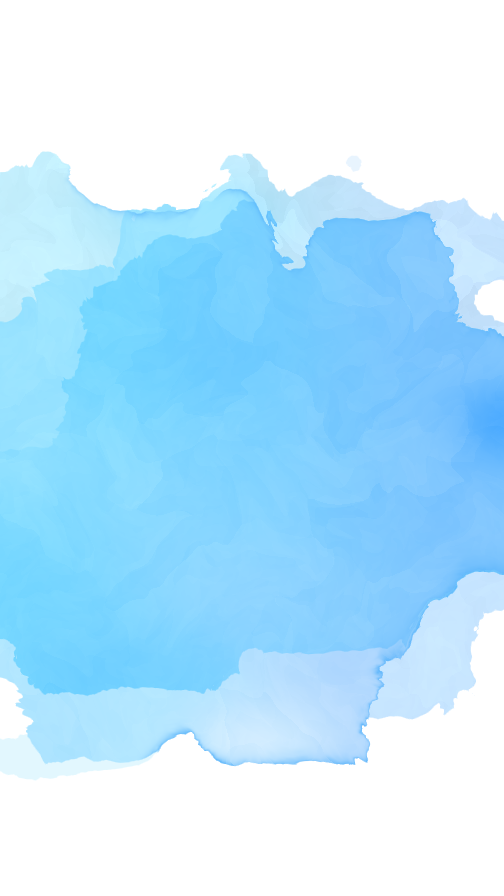
Give the GLSL for this background, as a Shadertoy shader.

```glsl
// Draws a layered blue watercolour wash with ragged, pigmented edges on white paper.
#define PAPER vec3(1.0)
#define PALE_CYAN vec3(0.77, 0.94, 0.995)
#define PALE_BLUE vec3(0.77, 0.89, 0.995)
#define SKY vec3(0.60, 0.89, 1.0)
#define CYAN vec3(0.45, 0.84, 1.0)
#define AZURE vec3(0.50, 0.775, 0.995)
#define PIGMENT vec3(0.34, 0.70, 0.98)
#define RAGGED 0.020
#define BLOTCH 0.055
#define RIM_WIDTH 0.0045

vec2 hash2(vec2 p) {
    vec3 h = fract(p.xyx * vec3(0.1031, 0.1030, 0.0973));
    h += dot(h, h.yzx + 33.33);
    return fract((h.xx + h.yz) * h.zy);
}

// Cellular noise: distance to the nearest seed, and that cell's random value
vec2 cells(vec2 p) {
    vec2 id = floor(p), best = vec2(9.0, 0.0);
    for (int j = -1; j <= 1; j++)
    for (int i = -1; i <= 1; i++) {
        vec2 cell = id + vec2(i, j), rnd = hash2(cell);
        float dist = length(cell + rnd - p);
        if (dist < best.x) best = vec2(dist, hash2(cell + 17.0).x);
    }
    return best;
}

// Layered sines bend space into organic curls
vec2 curl(vec2 p) {
    float f = 14.0;
    for (int i = 0; i < 5; i++) {
        p += 0.36 * sin(p.yx * f + vec2(1.3, 4.1) * float(i + 1)) / f;
        p = mat2(0.8, 0.6, -0.6, 0.8) * p;
        f *= 1.75;
    }
    return p;
}

float hill(float x, float c, float w) { x = (x - c) / w; return exp(-x * x); }
float ramp(float x, float a, float b) { return smoothstep(a, b, x); }
float spot(vec2 p, vec2 c, vec2 r) { p = (p - c) / r; return exp(-dot(p, p)); }
float blob(vec2 p, vec2 c, vec2 r) { return 1.0 - length((p - c) / r); }
float cover(float d) { return clamp(d / (fwidth(d) + 1e-5) + 0.5, 0.0, 1.0); }
float rim(float d, float w) { return cover(d) * exp(-max(d, 0.0) / w); }

// Heights of the wash borders across the canvas
float outerTop(float x) {
    return 0.805 - 0.040 * ramp(x, 0.10, 0.24) + 0.027 * hill(x, 0.095, 0.045)
        + 0.065 * hill(x, 0.49, 0.065) + 0.038 * hill(x, 0.68, 0.08)
        + 0.010 * ramp(x, 0.80, 0.86) - 0.025 * ramp(x, 0.92, 1.0);
}
float middleTop(float x) {
    return 0.638 + 0.06 * ramp(x, 0.0, 0.12) + 0.07 * ramp(x, 0.23, 0.27)
        + 0.022 * hill(x, 0.48, 0.06) - 0.062 * hill(x, 0.585, 0.045)
        - 0.012 * ramp(x, 0.55, 0.6) + 0.01 * hill(x, 0.83, 0.05)
        - 0.125 * ramp(x, 0.86, 0.93) - 0.015 * ramp(x, 0.95, 1.0);
}
float coreTop(float x) {
    return 0.50 + 0.18 * ramp(x, 0.08, 0.20) + 0.055 * ramp(x, 0.20, 0.34)
        + 0.04 * ramp(x, 0.42, 0.50);
}
float coreBottom(float x) {
    return 0.288 - 0.06 * ramp(x, 0.0, 0.08) + 0.045 * ramp(x, 0.40, 0.52)
        + 0.087 * ramp(x, 0.78, 0.92);
}
float lowerBottom(float x) {
    return 0.245 - 0.097 * ramp(x, 0.0, 0.11) + 0.03 * hill(x, 0.37, 0.05)
        + 0.11 * ramp(x, 0.70, 0.78) + 0.10 * ramp(x, 0.78, 0.92);
}
float rightBottom(float x) {
    return 0.20 + 0.03 * ramp(x, 0.84, 0.93) + 0.085 * ramp(x, 0.935, 0.96);
}

void mainImage(out vec4 fragColor, in vec2 fragCoord) {
    vec2 uv = fragCoord / iResolution.xy;
    vec2 p = fragCoord / iResolution.x;
    vec2 bent = curl(p);

    // Ragged coordinates and mottled tone from cells at several scales
    float tone = 0.0, fray = 0.0, scale = 7.0, amp = 0.5;
    for (int i = 0; i < 4; i++) {
        vec2 c = cells(bent * scale + float(i) * 7.3);
        tone += (c.y - 0.5) * amp;
        fray += (c.x - 0.45) * amp;
        scale *= 2.1;
        amp *= 0.6;
    }
    vec2 q = uv + RAGGED * vec2(0.8 * sin(9.0 * fray + 6.0 * p.y), 1.0 * fray);
    float x = q.x, y = q.y;

    // Signed heights inside each layer
    float top = outerTop(x) - y;
    float low = y - lowerBottom(x);
    float middle = min(middleTop(x) - y, low);
    float core = min(min(coreTop(x), middleTop(x)) - y, y - coreBottom(x));
    float right = min(min(y - rightBottom(x), x - 0.74), 0.40 - y);
    float notch = blob(q, vec2(1.0, 0.663), vec2(0.045, 0.025));

    // Pale outer washes and loose drops
    vec3 pale = mix(PALE_CYAN, PALE_BLUE, ramp(x, 0.3, 0.9));
    pale = mix(pale, SKY, 0.75 * spot(uv, vec2(0.38, 0.76), vec2(0.18, 0.04)));
    vec3 col = mix(PAPER, pale + 0.07 * tone, cover(min(top, y - 0.50)) * (1.0 - cover(notch)));
    col = mix(col, PALE_BLUE + BLOTCH * tone, cover(right));
    col = mix(col, PALE_CYAN, 0.5 * cover(blob(q, vec2(0.11, 0.158), vec2(0.21, 0.024))));
    col = mix(col, PALE_BLUE, 0.4 * cover(blob(q, vec2(0.717, 0.816), vec2(0.015, 0.008))));

    // Middle wash: sky above, thinning towards its lower border
    vec3 thin = mix(vec3(0.69, 0.90, 1.0), vec3(0.68, 0.84, 0.995), ramp(x, 0.3, 0.7));
    thin = mix(thin, vec3(0.83, 0.93, 1.0), spot(uv, vec2(0.52, 0.17), vec2(0.14, 0.05)));
    vec3 wash = mix(thin, SKY, ramp(y, 0.26, 0.36));
    col = mix(col, wash + vec3(1.4, 0.7, 0.1) * BLOTCH * tone, cover(middle));

    // Core: cyan to azure, with soft pools of lighter and deeper paint
    vec3 blue = mix(CYAN, AZURE, ramp(x + 0.12 * (0.5 - y), 0.15, 0.95));
    blue = mix(blue, SKY, 0.65 * spot(uv, vec2(0.02, 0.50), vec2(0.18, 0.08)));
    blue = mix(blue, vec3(0.58, 0.86, 1.0), 0.6 * spot(uv, vec2(0.36, 0.44), vec2(0.24, 0.10)));
    blue = mix(blue, vec3(0.60, 0.84, 1.0), 0.6 * spot(uv, vec2(0.50, 0.33), vec2(0.25, 0.08)));
    blue = mix(blue, vec3(0.43, 0.80, 1.0), 0.6 * spot(uv, vec2(0.20, 0.25), vec2(0.20, 0.06)));
    blue = mix(blue, vec3(0.44, 0.80, 1.0), 0.6 * spot(uv, vec2(0.48, 0.61), vec2(0.13, 0.12)));
    blue = mix(blue, vec3(0.28, 0.66, 1.0), 0.9 * spot(uv, vec2(1.03, 0.53), vec2(0.13, 0.045)));
    col = mix(col, blue + vec3(1.6, 0.8, 0.05) * BLOTCH * tone, cover(core));

    // Pigment gathered along the drying edges
    float edge = rim(middleTop(x) - y, RIM_WIDTH) * ramp(x, 0.42, 0.5);
    edge += rim(top, RIM_WIDTH) * ramp(x, 0.10, 0.18) * (1.0 - ramp(x, 0.36, 0.44)) * 0.7;
    edge += rim(low, RIM_WIDTH * (1.0 + 1.5 * ramp(x, 0.68, 0.75))) * ramp(x, 0.28, 0.34);
    col = mix(col, PIGMENT, clamp(edge * (0.75 + tone), 0.0, 1.0));
    fragColor = vec4(clamp(col, 0.0, 1.0), 1.0);
}
```
